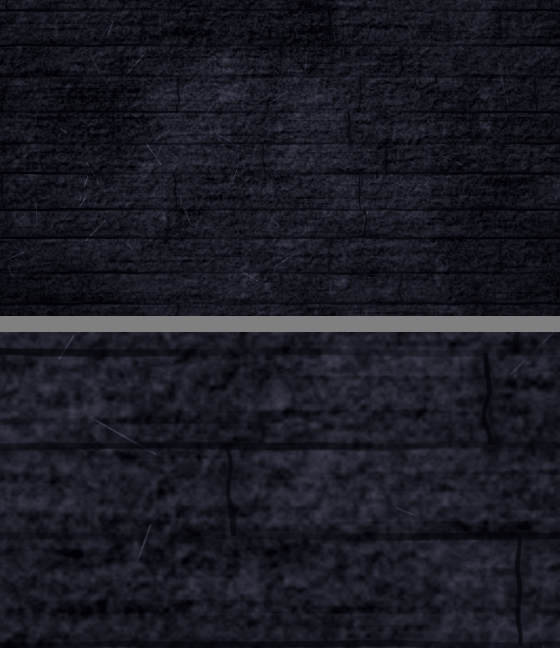
Top, the full canvas; bottom, a detail of the centre.
Write a WebGL 2 fragment shader that draws this texture.

```glsl
#version 300 es
precision highp float;
// Dark blue-black wall of long, staggered, scratched bricks with rough faces.
uniform vec2 u_resolution;
out vec4 fragColor;

float hash(vec2 p) {
  vec3 q = fract(vec3(p.xyx) * 0.1031);
  q += dot(q, q.yzx + 33.33);
  return fract((q.x + q.y) * q.z);
}

float noise(vec2 p) {
  vec2 i = floor(p), f = fract(p);
  f = f * f * (3.0 - 2.0 * f);
  return mix(mix(hash(i), hash(i + vec2(1, 0)), f.x),
             mix(hash(i + vec2(0, 1)), hash(i + vec2(1, 1)), f.x), f.y);
}

float fbm(vec2 p) {
  float sum = 0.0, amp = 0.5;
  for (int i = 0; i < 4; i++) {
    sum += amp * noise(p);
    p = p * 2.03 + 17.3;
    amp *= 0.5;
  }
  return sum / 0.9375;
}

float segmentDistance(vec2 p, vec2 a, vec2 b) {
  vec2 ab = b - a;
  return length(p - a - ab * clamp(dot(p - a, ab) / dot(ab, ab), 0.0, 1.0));
}

// Seven uneven courses make one tile, 1.134 wide and 0.72 high.
const float courseEdge[8] = float[](0.0, 0.111, 0.208, 0.322, 0.421, 0.516, 0.630, 0.720);
const vec2 courseJoints[7] = vec2[](vec2(0.451, 1.042), vec2(0.132, 0.891), vec2(0.005, 0.563),
  vec2(0.359, 1.106), vec2(0.088, 0.833), vec2(0.007, 0.556), vec2(0.572, 0.020));

// Darkness of the mortar: x is the bed joints, y the upright joints, z a lit lip.
vec3 mortar(vec2 p, float px) {
  vec2 q = p + (vec2(noise(p * 38.0), noise(p * vec2(14, 30) + 9.0)) - 0.5) * vec2(0.012, 0.005);
  float down = 1.0 - q.y - 0.0324;
  float tile = floor(down / 0.72);
  float t = down - tile * 0.72;
  int row = 0;
  for (int i = 1; i < 7; i++) if (t >= courseEdge[i]) row = i;
  float top = t - courseEdge[row], bottom = courseEdge[row + 1] - t;

  float wear = mix(0.5, 1.0, smoothstep(0.25, 0.7, noise(p * vec2(3.5, 9) + 4.0)));
  wear *= mix(0.65, 1.0, smoothstep(0.2, 0.8, abs(p.x - 0.95)));
  float bed = 1.0 - smoothstep(0.0028 - px * 0.5, 0.0045 + px * 0.5, min(top, bottom));
  bed = max(bed, 0.5 * exp(-bottom / 0.010)) * wear;

  float upright = 0.0;
  for (int i = 0; i < 2; i++) {
    float x = q.x - courseJoints[row][i] + 0.567;
    float d = abs(mod(x, 1.134) - 0.567);
    float strength = 0.45 + 0.45 * hash(vec2(float(row * 2 + i), floor(x / 1.134) + tile * 5.0 + 20.0));
    float line = 1.0 - smoothstep(0.002 - px * 0.5, 0.004 + px * 0.5, d);
    upright = max(upright, strength * max(line, 0.5 * exp(-d / 0.01)));
  }
  float lip = exp(-pow((top - 0.010) / 0.004, 2.0)) + 0.5 * exp(-pow((bottom - 0.013) / 0.004, 2.0));
  return vec3(bed, upright, lip);
}

// Thin pale scratches, most of them steep.
float scratches(vec2 p, float aspect, float px) {
  float sum = 0.0;
  for (int i = 0; i < 36; i++) {
    float k = float(i);
    vec2 a = vec2(hash(vec2(k, 1.7)) * aspect, 0.08 + 0.84 * hash(vec2(k, 5.1)));
    float angle = 1.57 + (hash(vec2(k, 8.3)) - 0.5) * 2.6;
    float reach = 0.025 + 0.075 * hash(vec2(k, 12.9));
    float d = segmentDistance(p, a, a + reach * vec2(cos(angle), sin(angle)));
    float line = 1.0 - smoothstep(0.0003, 0.0009 + px * 0.8, d);
    sum = max(sum, line * (0.35 + 0.65 * hash(vec2(k, 21.4))));
  }
  return sum * smoothstep(0.15, 0.6, noise(p * 60.0));
}

void main() {
  vec2 p = gl_FragCoord.xy / u_resolution.y;
  float aspect = u_resolution.x / u_resolution.y, px = 1.0 / u_resolution.y;

  // Crumbled relief lit from the upper left, with two sizes of grain.
  vec2 w = p * vec2(54, 70) + 1.3 * vec2(noise(p * 34.0), noise(p * 34.0 + 50.0));
  float relief = fbm(w) - fbm(w + vec2(-0.35, 0.5));
  float tone = 0.088 + 0.13 * relief;
  tone += 0.075 * (noise(p * 150.0) - 0.5) + 0.04 * (noise(p * 260.0 + 8.0) - 0.5);

  // Flat streaks, some cut as dark grooves, and broad cloudy patches.
  tone += 0.07 * (fbm(p * vec2(7, 75)) - 0.5);
  tone -= 0.035 * smoothstep(0.66, 0.85, noise(p * vec2(5, 110) + 31.0));
  tone += 0.13 * (fbm(p * 3.2 + 6.0) - 0.5);

  // Faint ghost of a smaller bond showing through.
  vec2 g = p / vec2(0.092, 0.0514);
  g.x += 0.5 * mod(floor(g.y), 2.0);
  vec2 inset = min(fract(g), 1.0 - fract(g)) * vec2(0.092, 0.0514);
  float block = smoothstep(0.001, 0.005 + px, min(inset.x, inset.y));
  tone += block * (hash(floor(g) + 30.0) - 0.45) * 0.034 * smoothstep(0.25, 0.6, noise(p * 5.0));

  // Pale scuffs, scratches and darker margins.
  tone += 0.09 * smoothstep(0.64, 0.82, fbm(p * 13.0 + 2.0)) * noise(p * 90.0);
  tone += 0.16 * scratches(p, aspect, px);
  vec2 c = (p - vec2(aspect * 0.5, 0.6)) / vec2(aspect, 1.0);
  tone *= 1.12 - 0.9 * dot(c, c);

  vec3 m = mortar(p, px);
  tone += 0.02 * m.z * noise(p * vec2(20, 60));
  tone = mix(tone, 0.004, clamp(max(m.x, m.y * 0.9), 0.0, 1.0));
  tone = clamp(tone, 0.004, 0.36);
  fragColor = vec4(tone, tone * 1.02, tone * 1.2 + 0.02, 1.0);
}
```
